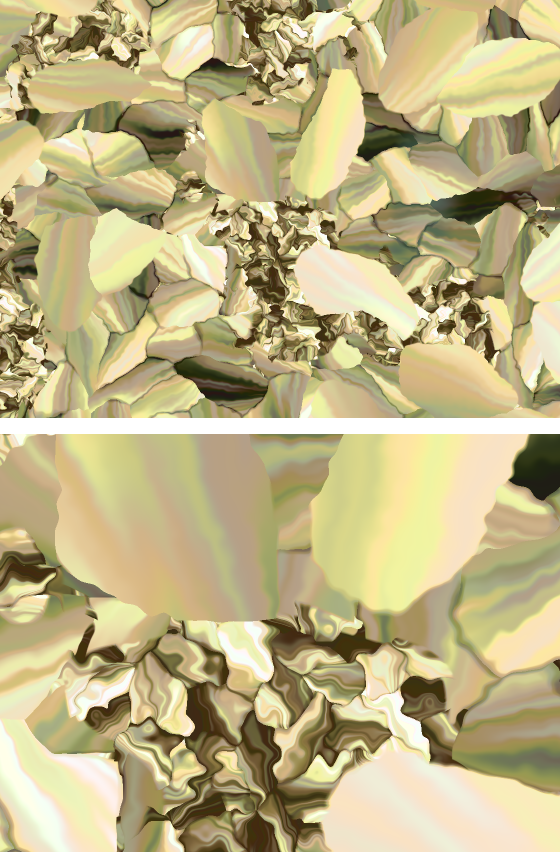
Top, the full canvas; bottom, a detail of the centre.
This texture is drawn by a WebGL 2 fragment shader. Its source:

```glsl
#version 300 es
precision highp float;
precision highp int;
// Fan-shaped liquid crystal grains between crossed polarisers, cream to olive.

uniform vec2 u_resolution;
out vec4 fragColor;

const float TAU = 6.2831853;

struct Grain {
    vec2 local;   // x along the grain axis, y across it, in cell units
    vec3 random;
    float angle;
    float dist;
    float edge;   // gap to the second nearest grain
};

// Integer hash of a cell and a seed, three values in 0..1.
vec3 hash3(vec2 cell, int seed) {
    uvec3 v = uvec3(ivec3(ivec2(cell), seed)) * 1664525u + 1013904223u;
    v.x += v.y * v.z; v.y += v.z * v.x; v.z += v.x * v.y;
    v ^= v >> 16u;
    v.x += v.y * v.z; v.y += v.z * v.x; v.z += v.x * v.y;
    return vec3(v >> 8u) / 16777216.0;
}

float noise(vec2 p, int seed) {
    vec2 cell = floor(p), f = fract(p);
    f = f * f * (3.0 - 2.0 * f);
    float low = mix(hash3(cell, seed).x, hash3(cell + vec2(1, 0), seed).x, f.x);
    float high = mix(hash3(cell + vec2(0, 1), seed).x, hash3(cell + 1.0, seed).x, f.x);
    return mix(low, high, f.y);
}

// Nearest elongated cell, with a pointed anisotropic metric.
Grain findGrain(vec2 p, float density, float stretch, int seed) {
    vec2 q = p * density, base = floor(q), winner = base;
    Grain g = Grain(vec2(0), vec3(0), 0.0, 1e3, 0.0);
    float second = 1e3;
    for (int j = -2; j <= 2; j++)
    for (int i = -2; i <= 2; i++) {
        vec2 cell = base + vec2(i, j);
        vec3 r = hash3(cell, seed);
        float angle = r.z * TAU;
        vec2 axis = vec2(cos(angle), sin(angle)), d = q - cell - r.xy;
        vec2 local = vec2(dot(d, axis), axis.x * d.y - axis.y * d.x);
        vec2 w = local * vec2(1.0 / stretch, 1.25);
        float dist = length(w) + 0.35 * abs(w.x);
        if (dist < g.dist) {
            second = g.dist;
            g.dist = dist;
            g.local = local;
            g.angle = angle;
            winner = cell;
        } else second = min(second, dist);
    }
    g.random = hash3(winner, seed + 50);
    g.edge = second - g.dist;
    return g;
}

// Tone in x and tint phase in y, on rays that spread from the grain tip.
vec2 fanShade(Grain g, float stretch, float streakGain) {
    float fan = atan(g.local.y, max(g.local.x + 0.8 * stretch, 0.12));
    vec2 shift = g.random.xy * 90.0;
    float broad = noise(vec2(fan * 7.0, g.local.x * 0.7) + shift, 3);
    float fine = noise(vec2(fan * 24.0, g.local.x * 0.9) + shift, 4);
    float extinction = sin(2.0 * (g.angle + 1.3 * fan));
    float tone = 0.52 * g.random.z + 0.42 * extinction * extinction;
    tone += streakGain * (0.4 * (broad - 0.5) + 0.22 * (fine - 0.5));
    return vec2(0.5 + 1.3 * (tone - 0.47), broad + 0.5 * fine);
}

vec3 toneRamp(float t) {
    vec3 c = mix(vec3(0.15, 0.12, 0.05), vec3(0.47, 0.45, 0.32), smoothstep(-0.25, 0.12, t));
    c = mix(c, vec3(0.60, 0.57, 0.35), smoothstep(0.12, 0.29, t));
    c = mix(c, vec3(0.69, 0.66, 0.51), smoothstep(0.29, 0.45, t));
    c = mix(c, vec3(0.81, 0.74, 0.51), smoothstep(0.45, 0.62, t));
    c = mix(c, vec3(0.96, 0.92, 0.65), smoothstep(0.62, 0.80, t));
    c = mix(c, vec3(0.95, 0.92, 0.76), smoothstep(0.80, 0.96, t));
    return mix(c, vec3(1.0, 1.0, 0.95), smoothstep(1.0, 1.2, t));
}

vec3 crystalColor(vec2 p) {
    // Ragged outlines
    vec2 warp = vec2(noise(p * 16.0, 11), noise(p * 16.0, 12)) - 0.5;
    vec2 ragged = vec2(noise(p * 90.0, 13), noise(p * 90.0, 14)) - 0.5;
    vec2 q = p + 0.016 * warp + 0.006 * ragged;

    // Medium fans with partly dark seams
    Grain fan = findGrain(q, 8.5, 2.1, 100);
    vec2 shade = fanShade(fan, 2.1, 1.0);
    float seam = 1.0 - smoothstep(0.0, 0.09, fan.edge);
    shade.x -= 0.4 * seam * smoothstep(0.35, 0.65, noise(p * 14.0, 15));

    // Fine debris in patches and at junctions
    Grain chip = findGrain(q + 0.008 * ragged, 25.0, 1.7, 200);
    vec2 chipShade = fanShade(chip, 1.7, 1.3);
    chipShade.x = 0.42 + 1.35 * (chipShade.x - 0.5) + 0.5 * step(0.88, chip.random.x);
    chipShade.x -= 0.35 * (1.0 - smoothstep(0.0, 0.16, chip.edge));
    float patchiness = noise(p * 4.5, 16) + 0.4 * noise(p * 13.0, 17) + 0.12 * seam;
    float debris = smoothstep(0.86, 0.89, patchiness + 0.1 * (chip.random.y - 0.5));
    shade = mix(shade, chipShade, debris);

    // Large smooth leaves on top
    Grain leaf = findGrain(q, 4.2, 1.9, 300);
    float leafMask = smoothstep(0.0, 0.02, 0.5 - leaf.dist) * step(0.5, leaf.random.x);
    vec2 leafShade = fanShade(leaf, 1.9, 0.7);
    leafShade.x = 0.72 + 0.55 * (leafShade.x - 0.5);
    shade = mix(shade, leafShade, leafMask);
    debris *= 1.0 - leafMask;

    // Interference tints, brown debris and rare teal shadows
    vec3 color = toneRamp(shade.x);
    color += 0.035 * cos(TAU * (1.4 * shade.y + vec3(0.0, 0.33, 0.67)));
    float dark = 1.0 - smoothstep(0.1, 0.5, shade.x);
    color = mix(color, vec3(0.36, 0.25, 0.08), 0.45 * dark * debris);
    float teal = smoothstep(0.7, 0.9, noise(p * 5.0, 18)) * dark * (1.0 - debris);
    return mix(color, vec3(0.27, 0.38, 0.34), 0.6 * teal);
}

void main() {
    // Four samples per pixel smooth every boundary
    vec3 sum = vec3(0);
    for (int k = 0; k < 4; k++) {
        vec2 offset = vec2(k & 1, k >> 1) * 0.5 - 0.25;
        sum += crystalColor((gl_FragCoord.xy + offset) / u_resolution.y);
    }
    fragColor = vec4(clamp(sum * 0.25, 0.0, 1.0), 1.0);
}
```
